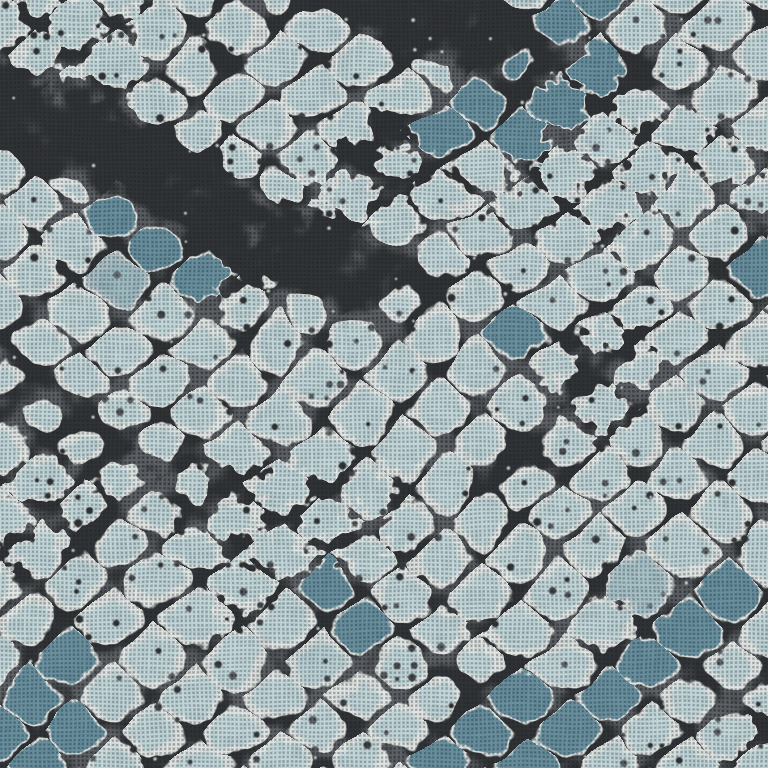
Reproduce this texture procedurally as a WebGL 2 fragment shader.

```glsl
#version 300 es
precision highp float;

uniform vec2 u_resolution;
out vec4 fragColor;

const float TAU = 6.2831853;

vec2 hash2(vec2 p) {
  vec3 q = fract(vec3(p.xyx) * vec3(0.1031, 0.1030, 0.0973));
  q += dot(q, q.yzx + 33.33);
  return fract((q.xx + q.yz) * q.zy);
}

vec2 gradientAt(vec2 cell) {
  float angle = TAU * hash2(cell + 57.0).x;
  return vec2(cos(angle), sin(angle));
}

// Gradient noise, roughly -1 to 1
float noise(vec2 p) {
  vec2 i = floor(p), f = fract(p);
  vec2 w = f * f * f * (f * (f * 6.0 - 15.0) + 10.0);
  vec2 e = vec2(1.0, 0.0);
  float a = dot(gradientAt(i), f);
  float b = dot(gradientAt(i + e.xy), f - e.xy);
  float c = dot(gradientAt(i + e.yx), f - e.yx);
  float d = dot(gradientAt(i + e.xx), f - e.xx);
  return 1.5 * mix(mix(a, b, w.x), mix(c, d, w.x), w.y);
}

float fbm(vec2 p, int octaves) {
  float sum = 0.0, gain = 0.6;
  for (int i = 0; i < octaves; i++) {
    sum += gain * noise(p);
    p = mat2(1.6, 1.2, -1.2, 1.6) * p + 7.3;
    gain *= 0.5;
  }
  return sum;
}

// Sparse round spots, one candidate per grid cell
float spots(vec2 p, float density, float radius, float chance) {
  vec2 q = p * density, cell = floor(q);
  vec2 centre = 0.3 + 0.4 * hash2(cell);
  float size = radius * (0.6 + 0.6 * hash2(cell + 19.0).y);
  float present = step(hash2(cell + 41.0).x, chance);
  return present * (1.0 - smoothstep(size - 0.1, size + 0.1, length(fract(q) - centre)));
}

// Falling diagonal bands that die out towards the right
float darkBands(vec2 p) {
  float spacing = 0.39;
  float t = p.y + 0.5 * p.x + 0.035 * fbm(p * 6.0, 3);
  float offset = (fract((t - 0.87) / spacing + 0.5) - 0.5) * spacing;
  float end = 0.5 + 0.5 * (t - 0.87) + 0.06 * noise(p * 7.0);
  float fade = smoothstep(0.35, 0.8, t) * (1.0 - smoothstep(end - 0.08, end + 0.08, p.x));
  return fade * (1.0 - smoothstep(0.035, 0.085, abs(offset)));
}

// Rounded diamond, positive inside, with a heavy lower right shadow
float scaleField(vec2 f) {
  vec2 f2 = f * f;
  float radius = pow(dot(f2, f2), 0.25);
  float shadow = 0.15 * smoothstep(-0.1, 0.45, f.y) + 0.07 * smoothstep(0.1, 0.5, -f.x);
  return 0.5 - radius - shadow;
}

// Thread coverage of a plain open weave: 1 on threads, 0 in holes
float weave(vec2 p, float count) {
  vec2 g = p * count + 0.35 * vec2(noise(p * 14.0), noise(p * 14.0 + 31.0));
  vec2 id = floor(g + 0.5);
  vec2 slub = vec2(noise(vec2(id.x * 0.73, g.y * 0.12)), noise(vec2(g.x * 0.12, id.y * 0.73 + 50.0)));
  vec2 thread = 0.5 + 0.5 * cos(TAU * g) + 0.25 * slub;
  return clamp(max(thread.x, thread.y), 0.0, 1.0);
}

void main() {
  vec2 p = gl_FragCoord.xy / u_resolution.y;

  // Warped diamond lattice
  vec2 bend = vec2(fbm(p * 3.0, 2), fbm(p * 3.0 + 20.0, 2));
  vec2 ripple = vec2(noise(p * 22.0), noise(p * 22.0 + 9.0));
  vec2 q = (p + 0.03 * bend + 0.006 * ripple) / vec2(0.105, 0.092);
  vec2 lattice = vec2(q.x + q.y, q.x - q.y);
  vec2 id = floor(lattice);

  // Ragged printed edge
  float rough = 0.09 * noise(p * 34.0) + 0.05 * noise(p * 75.0);
  float worn = smoothstep(0.0, 0.45, noise(p * 4.5 + 3.0));
  float blotch = smoothstep(0.1, 0.5, fbm(p * 5.0 + 11.0, 2));
  float teal = smoothstep(0.36, 0.4, noise(id * 0.31 + 4.7));
  float field = scaleField(fract(lattice) - 0.5) + rough + 0.06;
  field += worn * (0.2 * noise(p * 48.0) + 0.12 * noise(p * 95.0));
  field -= 0.22 * blotch * (1.0 - teal) + 0.75 * darkBands(p) * (1.0 - 0.6 * teal);
  float ink = 1.0 - smoothstep(-0.025, 0.025, field);
  ink = max(ink, spots(p, 55.0, 0.24, 0.12) * (1.0 - teal));

  // Cloth colours
  float cloth = weave(p, 180.0);
  float core = smoothstep(0.07, 0.2, field + 0.12 * fbm(p * 16.0, 2));
  vec3 white = vec3(0.88, 0.90, 0.895) * mix(0.64, 1.0, cloth);
  vec3 pale = mix(vec3(0.47, 0.58, 0.61), vec3(0.74, 0.82, 0.83), cloth);
  vec3 deep = mix(vec3(0.25, 0.39, 0.45), vec3(0.42, 0.56, 0.61), cloth);
  float rim = smoothstep(0.03, 0.08, field);
  vec3 light = mix(mix(white, pale, 0.8 * core), deep, teal * rim);

  float wash = smoothstep(-0.1, 0.25, fbm(p * 13.0 + 5.0, 3)) * smoothstep(-0.65, -0.2, field);
  vec3 charcoal = mix(vec3(0.20, 0.21, 0.225), vec3(0.37, 0.385, 0.40), cloth);
  vec3 black = vec3(0.15, 0.16, 0.17) + 0.04 * cloth;
  vec3 dark = mix(black, charcoal, wash);
  dark = mix(dark, vec3(0.78, 0.82, 0.82), spots(p + 0.37, 48.0, 0.09, 0.07));

  fragColor = vec4(mix(light, dark, ink), 1.0);
}
```
